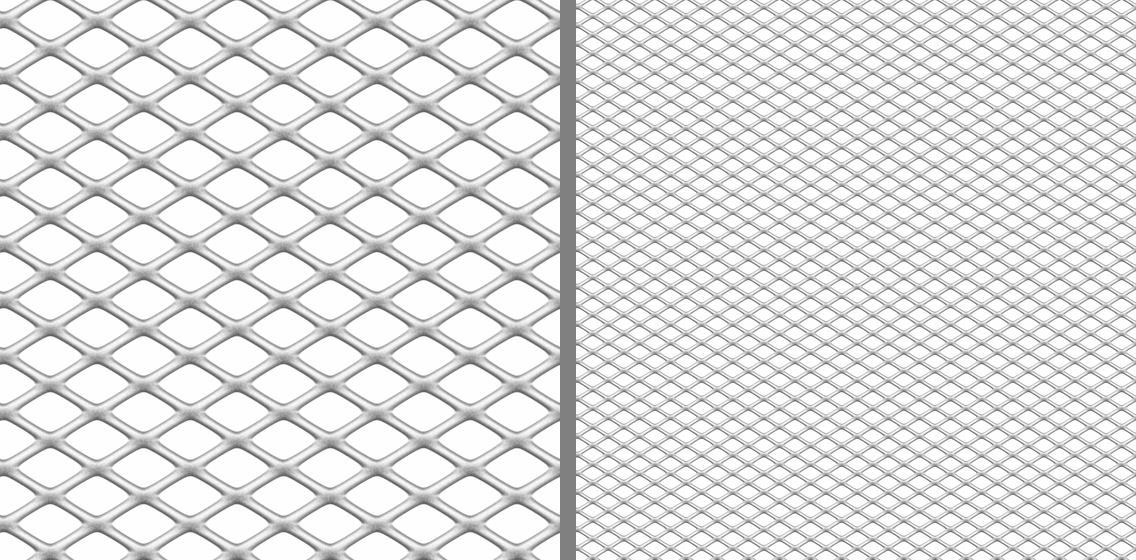
Left, the tile; right, the same tile 3 across and 3 down.
Write a Shadertoy shader that draws this pattern.

```glsl
// Expanded steel mesh: staggered rounded diamond openings between shaded strands.

const float COLUMNS = 6.0;             // openings across; one column is one unit
const vec2 PITCH = vec2(1.0, 0.6);     // gives ten rows down
const vec2 ORIGIN = vec2(0.539, 0.387);
const vec2 SLOPE = vec2(0.5145, 0.8575);
const vec2 ROUNDING = vec2(0.049, 0.040);
const float APOTHEM = 0.210;
const float STRAND_HALF = 0.051;
const float GRAIN_CELLS = 230.0;

vec2 hash2(vec2 p) {
    vec3 h = fract(p.xyx * vec3(0.1031, 0.1030, 0.0973));
    h += dot(h, h.yzx + 33.33);
    return fract((h.xx + h.yz) * h.zy);
}

// Cellular noise whose cells wrap after the given count.
float cellular(vec2 uv, float count) {
    vec2 p = uv * count;
    vec2 cell = floor(p);
    float nearest = 2.0;
    for (int j = -1; j <= 1; j++)
    for (int i = -1; i <= 1; i++) {
        vec2 c = cell + vec2(i, j);
        nearest = min(nearest, length(c + hash2(mod(c, count)) - p));
    }
    return nearest;
}

// Offset from the nearest point of a rectangular lattice.
vec2 fold(vec2 p, vec2 pitch) {
    return mod(p + 0.5 * pitch, pitch) - 0.5 * pitch;
}

// Distance from a rounded diamond in x, its gradient in yz.
vec3 opening(vec2 q) {
    vec2 softAbs = sqrt(q * q + ROUNDING * ROUNDING);
    vec2 slope = SLOPE * q / softAbs;
    return vec3(dot(SLOPE, softAbs) - APOTHEM, slope);
}

// Soft weight of the joint, sitting slightly below its centre.
float joint(vec2 q) {
    vec2 k = (q + vec2(0.0, 0.030)) / vec2(0.155, 0.056);
    return exp(-dot(k, k));
}

// Grey across a strand, from its lower edge (-1) to its upper edge (+1).
float strandTone(float s) {
    float lit = mix(0.35, 0.97, smoothstep(-0.90, 0.12, s));
    return lit - 0.42 * smoothstep(0.22, 0.88, s);
}

void mainImage(out vec4 fragColor, in vec2 fragCoord) {
    vec2 uv = fragCoord / iResolution.xy;
    vec2 p = uv * COLUMNS - ORIGIN;

    // Nearest opening of the two staggered lattices
    vec2 q = fold(p, PITCH);
    vec2 staggered = fold(p - 0.5 * PITCH, PITCH);
    vec3 hole = opening(q);
    vec3 other = opening(staggered);
    if (other.x < hole.x) {
        hole = other;
        q = staggered;
    }

    // Rounded strand lit from above, a little from the right
    float depth = clamp(hole.x / STRAND_HALF, 0.0, 1.0);
    vec2 facing = -hole.yz / max(length(hole.yz), 0.001);
    float s = (1.0 - depth) * dot(facing, normalize(vec2(0.18, 1.0)));
    float tone = strandTone(s);

    // Duller joints at the four corners of the diamond
    vec2 side = vec2(abs(q.x) - 0.5 * PITCH.x, q.y);
    vec2 end = vec2(q.x, abs(q.y) - 0.5 * PITCH.y);
    end.y *= q.y < 0.0 ? -1.0 : 1.0;
    float dull = min(joint(side) + joint(end), 1.0);
    tone = mix(tone, 0.56 + 0.22 * s, 0.88 * dull);

    // Fine metal grain, strongest on the joints
    float grain = cellular(uv, GRAIN_CELLS) - 0.45;
    tone += grain * mix(0.05, 0.13, dull);

    // Strands over a white ground
    float blur = 0.8 * COLUMNS / min(iResolution.x, iResolution.y);
    float metal = smoothstep(-blur, blur, hole.x);
    fragColor = vec4(vec3(mix(0.995, clamp(tone, 0.0, 1.0), metal)), 1.0);
}
```
